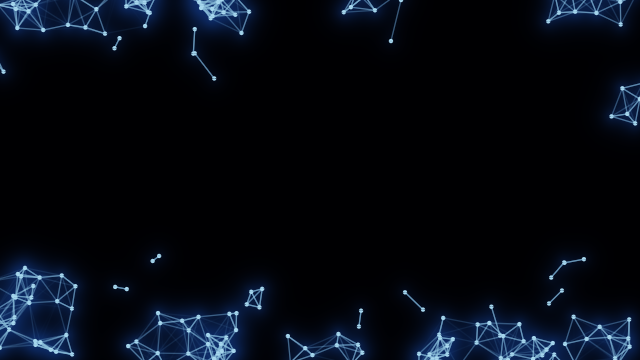
This background is drawn by a Shadertoy shader. Its source:

```glsl
// Glowing blue network of linked nodes along the borders of a black field.

#define LINK_REACH 0.135    // longest visible link
#define LINK_GAIN 1.6
#define LINE_WIDTH 0.0018   // half width of a link
#define NODE_RADIUS 0.0060
#define NODE_DENSITY 1000.0 // nodes per area of a cluster
#define CORE_NODES 7
#define GLOW_SIZE 0.019
#define GLOW_GAIN 0.32
#define EDGE_PULL 1.35      // above 1 crowds nodes at the border
#define MAX_NODES 24

const vec3 NIGHT = vec3(0.0, 0.0, 0.008);
const vec3 HALO  = vec3(0.055, 0.18, 0.42);
const vec3 FAINT = vec3(0.22, 0.42, 0.64);
const vec3 LINE  = vec3(0.54, 0.74, 0.85);
const vec3 NODE  = vec3(0.65, 0.84, 0.93);

// Clusters: centre and half size, in units of canvas height
const vec4 CLUSTERS[12] = vec4[12](
    vec4(0.22, 0.965, 0.25, 0.065), vec4(0.637, 0.965, 0.11, 0.06),
    vec4(1.03, 0.99, 0.09, 0.035),  vec4(1.655, 0.965, 0.14, 0.06),
    vec4(0.0, 0.83, 0.018, 0.03),   vec4(1.75, 0.71, 0.06, 0.06),
    vec4(0.08, 0.165, 0.14, 0.15),  vec4(0.49, 0.075, 0.17, 0.095),
    vec4(0.717, 0.165, 0.032, 0.055), vec4(0.92, 0.035, 0.13, 0.05),
    vec4(1.37, 0.045, 0.21, 0.075), vec4(1.66, 0.06, 0.12, 0.07));

// Tight bright cores, in the same form
const vec4 CORES[6] = vec4[6](
    vec4(0.04, 0.15, 0.07, 0.07),  vec4(0.61, 0.04, 0.04, 0.05),
    vec4(1.22, 0.03, 0.05, 0.04),  vec4(0.39, 0.98, 0.06, 0.035),
    vec4(0.60, 0.98, 0.06, 0.03),  vec4(1.45, 0.03, 0.09, 0.04));

// Loose strands: centre and half vector between their two nodes
const vec4 STRANDS[12] = vec4[12](
    vec4(0.539, 0.885, 0.002, 0.034), vec4(0.568, 0.817, 0.027, -0.035),
    vec4(0.325, 0.88, 0.007, 0.014),  vec4(1.10, 0.943, 0.014, 0.057),
    vec4(0.336, 0.20, 0.016, -0.003), vec4(0.433, 0.282, 0.009, 0.007),
    vec4(1.549, 0.25, 0.018, 0.021),  vec4(1.595, 0.275, 0.027, 0.005),
    vec4(1.15, 0.164, 0.025, -0.024), vec4(1.0, 0.115, 0.003, 0.022),
    vec4(1.377, 0.108, 0.012, -0.04), vec4(1.543, 0.175, 0.018, 0.018));

vec2 hash2(vec2 p) {
    p = vec2(dot(p, vec2(127.1, 311.7)), dot(p, vec2(269.5, 183.3)));
    return fract(sin(p) * 43758.5);
}

float segmentDistance(vec2 p, vec2 a, vec2 b) {
    vec2 ab = b - a;
    float t = clamp(dot(p - a, ab) / max(dot(ab, ab), 1e-6), 0.0, 1.0);
    return length(p - a - t * ab);
}

// Light holds: x = glow, y = links, z = nodes
void addLink(inout vec3 light, vec2 p, vec2 a, vec2 b, float reach, float pixel) {
    float strength = min(LINK_GAIN * (1.0 - length(b - a) / reach), 1.0);
    if (strength <= 0.0) return;
    float d = segmentDistance(p, a, b);
    light.x += GLOW_GAIN * strength * exp(-d / GLOW_SIZE);
    light.y += strength * strength * clamp((LINE_WIDTH - d) / pixel + 0.5, 0.0, 1.0);
}

// A disc cut by a thin horizontal slit
void addNode(inout vec3 light, vec2 p, vec2 centre, float pixel) {
    vec2 q = p - centre;
    float d = length(q);
    float disc = clamp((NODE_RADIUS - d) / pixel + 0.5, 0.0, 1.0);
    float slit = 1.0 - smoothstep(0.0, 0.3 * NODE_RADIUS, abs(q.y));
    light.x += GLOW_GAIN * 0.5 * exp(-d / GLOW_SIZE);
    light.z = max(light.z, disc * (1.0 - 0.5 * slit));
}

// Evenly spread points with jitter, crowded towards the nearer border
vec2 nodePosition(vec4 box, float seed, int i) {
    vec2 jitter = 0.25 * hash2(vec2(float(i), seed));
    vec2 spread = fract(hash2(vec2(seed, 7.0)) + float(i) * vec2(0.7549, 0.5698) + jitter);
    float inward = box.y > 0.5 ? -1.0 : 1.0;
    spread.y = pow(spread.y, EDGE_PULL);
    return box.xy + box.zw * (2.0 * spread - 1.0) * vec2(1.0, inward);
}

void addCluster(inout vec3 light, vec2 p, vec4 box, int count, float seed, float pixel) {
    vec2 outside = max(abs(p - box.xy) - box.zw, 0.0);
    if (length(outside) > 7.0 * GLOW_SIZE) return;
    vec2 nodes[MAX_NODES];
    for (int i = 0; i < min(count, MAX_NODES); i++) {
        nodes[i] = nodePosition(box, seed, i);
        addNode(light, p, nodes[i], pixel);
        for (int j = 0; j < i; j++) addLink(light, p, nodes[i], nodes[j], LINK_REACH, pixel);
    }
}

void mainImage(out vec4 fragColor, in vec2 fragCoord) {
    vec2 p = fragCoord / iResolution.y;
    float pixel = 1.0 / iResolution.y;
    vec3 light = vec3(0.0);

    for (int i = 0; i < 12; i++) {
        vec4 box = CLUSTERS[i];
        addCluster(light, p, box, 3 + int(NODE_DENSITY * box.z * box.w), float(i) + 1.0, pixel);
        vec2 a = STRANDS[i].xy - STRANDS[i].zw;
        vec2 b = STRANDS[i].xy + STRANDS[i].zw;
        addNode(light, p, a, pixel);
        addNode(light, p, b, pixel);
        addLink(light, p, a, b, 1.5 * LINK_REACH, pixel);
    }
    for (int i = 0; i < 6; i++) addCluster(light, p, CORES[i], CORE_NODES, float(i) + 21.0, pixel);

    // Saturating glow below, then links, then nodes
    vec3 color = NIGHT + HALO * (1.0 - exp(-0.7 * light.x));
    float ink = 1.0 - exp(-1.8 * light.y);
    color = mix(color, mix(FAINT, LINE, ink), ink);
    color = mix(color, NODE, light.z);
    fragColor = vec4(color, 1.0);
}
```
